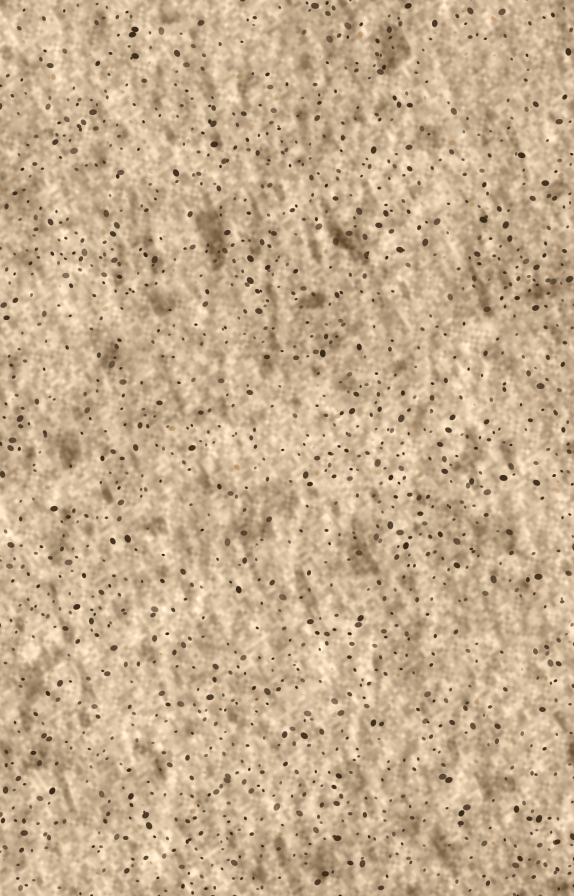
Reproduce this texture procedurally as a Shadertoy shader.

```glsl
// Rough beige sandstone: side-lit grainy relief with dark mineral specks and soft creases.

const vec3 STONE = vec3(0.805, 0.708, 0.587);
const vec3 SPECK = vec3(0.23, 0.16, 0.09);
const vec3 OCHRE = vec3(0.66, 0.47, 0.27);

// Frequencies and sizes are relative to the canvas height.
const float FINE_FREQ = 235.0;
const float GRAIN_FREQ = 130.0;
const float RELIEF_FREQ = 45.0;
const float PATCH_FREQ = 21.0;
const float BROAD_FREQ = 5.0;

const float FINE_AMOUNT = 0.20;
const float GRAIN_AMOUNT = 0.16;
const float RELIEF_AMOUNT = 0.50;
const float PATCH_AMOUNT = 0.12;
const float BROAD_AMOUNT = 0.08;
const float PIT_DEPTH = 0.17;
const float CREASE_DEPTH = 0.19;

const vec2 LIGHT_STEP = vec2(-0.0043, 0.0026);
const float STREAK_TILT = 0.35;
const float STREAK_STRETCH = 0.62;

const float SPECK_CELL = 0.0132;
const float SPECK_SHARE = 0.42;
const float OCHRE_CELL = 0.027;
const float OCHRE_SHARE = 0.30;

float hash(vec2 p) {
    vec3 q = fract(p.xyx * 0.1031);
    q += dot(q, q.yzx + 33.33);
    return fract((q.x + q.y) * q.z);
}

// Value noise, centred on zero.
float noise(vec2 p) {
    vec2 i = floor(p), f = fract(p);
    f = f * f * (3.0 - 2.0 * f);
    float low = mix(hash(i), hash(i + vec2(1, 0)), f.x);
    float high = mix(hash(i + vec2(0, 1)), hash(i + vec2(1, 1)), f.x);
    return mix(low, high, f.y) - 0.5;
}

mat2 rotation(float a) {
    return mat2(cos(a), -sin(a), sin(a), cos(a));
}

// Tilts and stretches space so that lumps lean up to the right.
vec2 streak(vec2 p) {
    return rotation(STREAK_TILT) * p * vec2(1.0, STREAK_STRETCH) + 7.0;
}

float height(vec2 p) {
    vec2 s = streak(p);
    return 0.6 * noise(s * RELIEF_FREQ) + 0.4 * noise(s * RELIEF_FREQ * 2.1 + 31.0);
}

// Coverage by scattered, slightly irregular grains; sizes are fractions of a cell.
float grains(vec2 p, float cell, float share, float small, float large, float seed) {
    vec2 g = p / cell, id = floor(g);
    float edge = max(0.9 / (iResolution.y * cell), 0.05);
    float cover = 0.0;
    for (int y = -1; y <= 1; y++)
    for (int x = -1; x <= 1; x++) {
        vec2 c = id + vec2(x, y);
        vec2 k = c + seed;
        float keep = step(hash(k), share * (1.0 + 1.3 * noise(c * cell * 14.0 + seed)));
        vec2 center = c + vec2(hash(k + 17.3), hash(k + 41.9));
        vec2 d = rotation(6.283 * hash(k + 63.1)) * (g - center);
        float pick = hash(k + 88.7);
        float radius = mix(small, large, pick * pick * pick);
        float dist = length(d * vec2(1.0, 1.35)) - radius;
        float strength = mix(0.55, 1.0, hash(k + 105.5));
        cover = max(cover, keep * strength * (1.0 - smoothstep(-edge, edge, dist)));
    }
    return cover;
}

// Soft broken shadow along a wobbling segment.
float crease(vec2 p, vec2 a, vec2 b, float width) {
    p += 0.016 * vec2(noise(p * 30.0), noise(p * 30.0 + 50.0));
    vec2 ab = b - a;
    float t = clamp(dot(p - a, ab) / dot(ab, ab), 0.0, 1.0);
    float d = length(p - a - ab * t);
    float broken = smoothstep(-0.35, 0.25, noise(p * 48.0 + 9.0));
    return broken * (1.0 - smoothstep(0.0, width, d));
}

void mainImage(out vec4 fragColor, in vec2 fragCoord) {
    vec2 p = fragCoord / iResolution.y;
    vec2 turned = rotation(0.6) * p + 3.0;

    // Grain and uneven brightness
    float tone = FINE_AMOUNT * noise(turned * FINE_FREQ);
    tone += GRAIN_AMOUNT * noise(streak(p) * GRAIN_FREQ);
    tone += PATCH_AMOUNT * noise(streak(p) * PATCH_FREQ + 12.0);
    tone += BROAD_AMOUNT * noise(turned * BROAD_FREQ);

    // Side-lit relief, hollows and creases
    tone += RELIEF_AMOUNT * (height(p) - height(p + LIGHT_STEP));
    tone -= PIT_DEPTH * smoothstep(0.16, 0.42, noise(streak(p) * 64.0 + 77.0));
    tone -= CREASE_DEPTH * crease(p, vec2(0.352, 0.79), vec2(0.418, 0.68), 0.011);
    tone -= CREASE_DEPTH * crease(p, vec2(0.565, 0.39), vec2(0.625, 0.36), 0.009);

    // Stone colour, then ochre grains and dark specks
    vec3 color = STONE + tone * vec3(1.0, 1.0, 0.98);
    color = mix(color, OCHRE, 0.55 * grains(p, OCHRE_CELL, OCHRE_SHARE, 0.05, 0.14, 211.0));
    color = mix(color, SPECK, grains(p, SPECK_CELL, SPECK_SHARE, 0.13, 0.34, 5.0));
    fragColor = vec4(clamp(color, 0.0, 1.0), 1.0);
}
```
